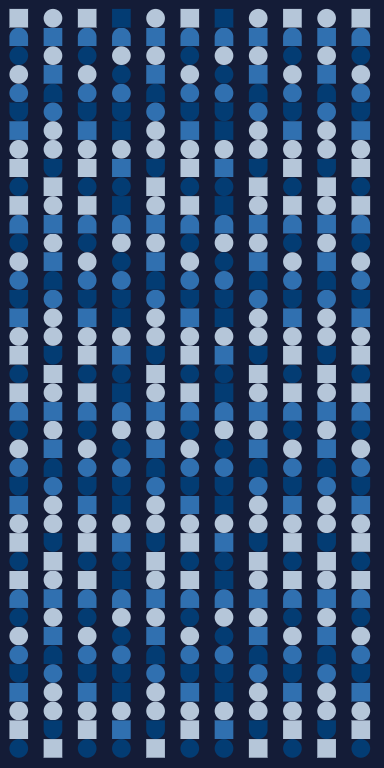
Reproduce this pattern procedurally as a Shadertoy shader.

```glsl
// Eleven vertical strings of stacked squares, discs and arches in blues on navy.

// Bead code = shape + 4 * tone; shapes: square, disc, arch, bowl; tones: pale, mid, deep.
const int BEADS[30] = int[30](
    0, 6, 9, 1, 5, 11, 4, 1, 0, 9,
    1, 4, 1, 4, 10, 5, 1, 1, 11, 0,
    8, 6, 1, 9, 5, 11, 8, 1, 4, 9);

// Which of the three bead sequences each string uses.
const int STRINGS[11] = int[11](0, 1, 0, 2, 1, 0, 2, 1, 0, 1, 0);

// Signed distance to a bead; q.y points down.
float beadDistance(vec2 q, int shape) {
    bool isRound = shape == 1 || (shape == 2 && q.y < 0.0) || (shape == 3 && q.y > 0.0);
    float extent = isRound ? length(q) : max(abs(q.x), abs(q.y));
    return extent - 0.498;
}

vec3 beadColor(int tone) {
    if (tone == 0) return vec3(0.71, 0.775, 0.85);
    if (tone == 1) return vec3(0.19, 0.44, 0.69);
    return vec3(0.01, 0.235, 0.45);
}

void mainImage(out vec4 fragColor, in vec2 fragCoord) {
    // One unit is one bead height, measured from the top left.
    float pixel = 20.51 / iResolution.x;
    vec2 p = vec2(fragCoord.x, iResolution.y - fragCoord.y) * pixel;

    // Locate the string and the bead along it.
    vec2 pitch = vec2(1.827, 1.0);
    vec2 grid = (p - vec2(0.0885, 0.473)) / pitch;
    ivec2 cell = clamp(ivec2(floor(grid)), ivec2(0), ivec2(10, 39));
    vec2 q = (grid - vec2(cell) - 0.5) * pitch;

    // Each sequence repeats every ten beads.
    int bead = BEADS[STRINGS[cell.x] * 10 + cell.y % 10];
    float coverage = clamp(0.5 - beadDistance(q, bead % 4) / pixel, 0.0, 1.0);

    vec3 navy = vec3(0.08, 0.11, 0.215);
    fragColor = vec4(mix(navy, beadColor(bead / 4), coverage), 1.0);
}
```
